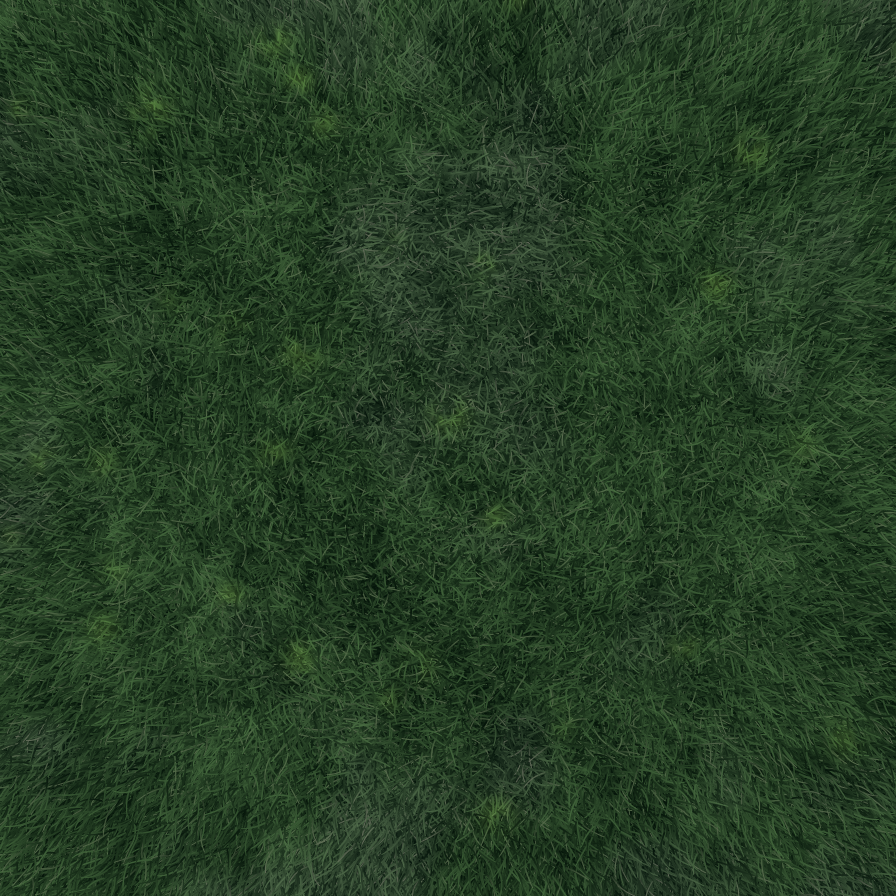
This texture is drawn by a Shadertoy shader. Its source:

```glsl
const float CELLS = 60.0;
const int LAYERS = 22;
const vec3 SHADOW_GREEN = vec3(0.06, 0.135, 0.07);
const vec3 SUNLIT_GREEN = vec3(0.22, 0.345, 0.20);
const vec3 PALE_STRAW = vec3(0.36, 0.43, 0.31);
const vec3 GREY_TINT = vec3(1.22, 1.03, 1.28);
const vec3 TUFT_GREEN = vec3(0.32, 0.47, 0.22);

vec4 hash4(vec3 seed) {
    vec4 p = fract(seed.xyzx * vec4(0.1031, 0.1030, 0.0973, 0.1099));
    p += dot(p, p.wzxy + 33.33);
    return fract((p.xxyz + p.yzzw) * p.zywx);
}

float valueNoise(vec2 p, float seed) {
    vec2 cell = floor(p);
    vec2 f = fract(p);
    f = f * f * (3.0 - 2.0 * f);
    float a = hash4(vec3(cell, seed)).x;
    float b = hash4(vec3(cell + vec2(1.0, 0.0), seed)).x;
    float c = hash4(vec3(cell + vec2(0.0, 1.0), seed)).x;
    float d = hash4(vec3(cell + vec2(1.0, 1.0), seed)).x;
    return mix(mix(a, b, f.x), mix(c, d, f.x), f.y);
}

float fbm(vec2 p, float seed) {
    float sum = 0.0;
    float weight = 0.5;
    for (int i = 0; i < 3; i++) {
        sum += weight * valueNoise(p, seed + float(i));
        p = p * 2.1 + 7.3;
        weight *= 0.5;
    }
    return sum / 0.875;
}

// Coverage in x, position from root to tip in y
vec2 bladeShape(vec2 p, float angle, float halfLength, float halfWidth, float bend, float pixel) {
    vec2 dir = vec2(cos(angle), sin(angle));
    vec2 q = vec2(dot(p, dir), dot(p, vec2(-dir.y, dir.x)));
    q.y += bend * (q.x * q.x - 0.3 * halfLength * halfLength);
    float along = clamp(0.5 + 0.5 * q.x / halfLength, 0.0, 1.0);
    float overshoot = max(abs(q.x) - halfLength, 0.0);
    float width = halfWidth * mix(1.0, 0.5, along * along);
    float cover = clamp((width - length(vec2(overshoot, q.y))) / pixel + 0.5, 0.0, 1.0);
    return vec2(cover, along);
}

// Small scattered clumps of fresh growth
float tuftMask(vec2 uv, float density) {
    vec2 p = uv * density;
    float mask = 0.0;
    for (int y = -1; y <= 1; y++)
    for (int x = -1; x <= 1; x++) {
        vec2 cell = floor(p) + vec2(x, y);
        vec4 rnd = hash4(vec3(cell, 71.0));
        float radius = mix(0.1, 0.2, rnd.w);
        vec2 offset = (p - cell - rnd.xy) / radius;
        mask += step(0.6, rnd.z) * mix(0.4, 1.0, fract(rnd.z * 17.0)) * exp(-dot(offset, offset));
    }
    return min(mask, 1.0);
}

// Blades lean outward from the centre, loosely there and tidily at the rim
vec3 grass(vec2 uv, vec2 centre, float pixel, float light) {
    vec2 p = uv * CELLS;
    vec3 color = mix(SHADOW_GREEN, SUNLIT_GREEN, 0.05 + 0.4 * light);
    for (int layer = 0; layer < LAYERS; layer++) {
        float height = float(layer) / float(LAYERS - 1);
        for (int y = -1; y <= 1; y++)
        for (int x = -1; x <= 1; x++) {
            vec2 cell = floor(p) + vec2(x, y);
            vec4 place = hash4(vec3(cell, float(layer) + 3.0));
            vec4 look = hash4(vec3(cell, float(layer) + 103.0));
            vec2 root = cell + place.xy;
            vec2 outward = root / CELLS - centre;
            float rim = smoothstep(0.03, 0.55, length(outward));
            float spread = mix(3.1, 0.75, rim);
            float angle = atan(outward.y, outward.x + 0.0001) + spread * (2.0 * place.z - 1.0);
            float halfLength = mix(0.48, 0.85, rim) * mix(0.7, 1.15, place.w);
            float straw = step(0.92, look.x);
            float halfWidth = mix(0.06, 0.048, straw);
            float bend = 0.6 * (look.y - 0.5);
            vec2 blade = bladeShape(p - root, angle, halfLength, halfWidth, bend, pixel * CELLS);

            float shade = mix(0.0, 0.5, height) + 1.05 * (look.z - 0.5) + 0.3 * blade.y + light;
            vec3 tint = mix(SHADOW_GREEN, SUNLIT_GREEN, clamp(shade, -0.25, 1.35));
            tint = mix(tint, PALE_STRAW, straw * (0.3 + 0.6 * blade.y));
            color = mix(color, tint, blade.x);
        }
    }
    return color;
}

void mainImage(out vec4 fragColor, in vec2 fragCoord) {
    vec2 uv = fragCoord / iResolution.y;
    vec2 centre = 0.5 * iResolution.xy / iResolution.y;

    // Broad light and clump shadows
    float light = 0.34 * (fbm(uv * 5.0, 11.0) - 0.5) + 0.62 * (fbm(uv * 22.0, 23.0) - 0.5);
    vec3 color = grass(uv, centre, 1.0 / iResolution.y, light);

    // Cool, greyer patches
    float grey = smoothstep(0.5, 0.8, fbm(uv * 7.0, 37.0));
    color *= mix(vec3(1.0), GREY_TINT, 0.8 * grey);

    // Fresh tufts keep the relief of the blades beneath
    float tuft = tuftMask(uv, 9.0) * smoothstep(0.2, 0.6, fbm(uv * 50.0, 53.0));
    color = mix(color, TUFT_GREEN * (0.3 + 2.5 * color.g), 0.75 * tuft);

    fragColor = vec4(color, 1.0);
}
```
